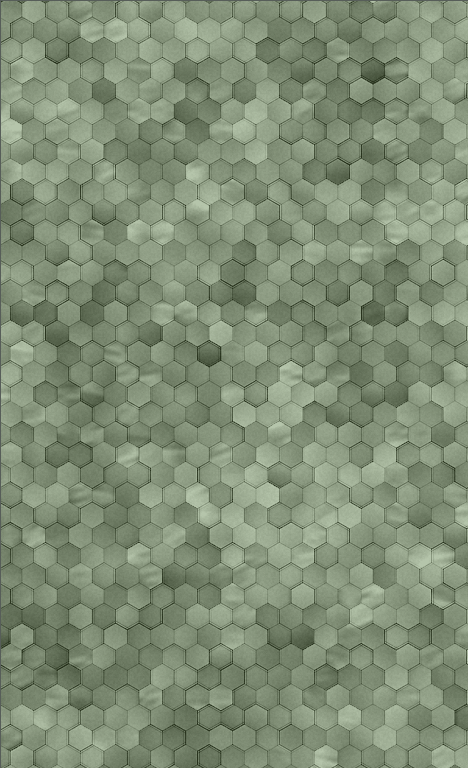
Give the GLSL for this pattern, as a Shadertoy shader.

```glsl
// Sage green hexagon mosaic with uneven tile heights, brushed sheen and fine grain.

const float COLUMNS = 20.0;           // tiles across
const float ROWS = 38.0;              // tile rows down
const float ROW_STEP = 0.8660254;     // row spacing in tile widths
const vec2 GRID_SHIFT = vec2(0.06, -0.5 * ROW_STEP);
const vec3 DARK_SAGE = vec3(0.32, 0.37, 0.28);
const vec3 PALE_SAGE = vec3(0.65, 0.71, 0.61);
const vec3 BORDER_COLOR = vec3(0.34, 0.37, 0.35);
const float BORDER_WIDTH = 0.045;     // lengths below are in tile widths
const float SEAM_WIDTH = 0.024;
const float WALL_OFFSET = 0.085;      // inner line beside a raised neighbour
const float BASE_TONE = 0.61;
const float CLUSTER_AMOUNT = 0.80;
const float TILE_AMOUNT = 0.44;
const float GRADIENT_AMOUNT = 0.55;
const float SHEEN_AMOUNT = 0.55;
const float GRAIN_AMOUNT = 0.20;

// Integer hash of a lattice point and a channel, in 0..1
float hash(vec2 cell, uint channel) {
    ivec2 c = ivec2(round(cell));
    uint n = uint(c.x) * 1597334677u ^ uint(c.y) * 3812015801u ^ channel * 2798796415u;
    n = (n ^ (n >> 16)) * 2246822519u;
    n = (n ^ (n >> 13)) * 3266489917u;
    n ^= n >> 16;
    return float(n >> 8) / 16777216.0;
}

float noise(vec2 p, uint channel) {
    vec2 i = floor(p), f = fract(p);
    f = f * f * (3.0 - 2.0 * f);
    float low = mix(hash(i, channel), hash(i + vec2(1, 0), channel), f.x);
    float high = mix(hash(i + vec2(0, 1), channel), hash(i + vec2(1, 1), channel), f.x);
    return mix(low, high, f.y);
}

// Centre of the nearest pointy-topped hexagon of width one
vec2 hexCenter(vec2 p) {
    vec2 period = vec2(1.0, 2.0 * ROW_STEP);
    vec2 a = round(p / period) * period;
    vec2 b = (floor(p / period) + 0.5) * period;
    return distance(p, a) < distance(p, b) ? a : b;
}

vec2 tileId(vec2 center) {
    return round(center * vec2(2.0, 1.0 / ROW_STEP));
}

// Antialiased line of half-width w centred on distance c
float line(float d, float c, float w, float aa) {
    return 1.0 - smoothstep(w - 0.5 * aa, w + 0.5 * aa, abs(d - c));
}

// Seams, raised side walls and contact shadows on all six sides
float edgeRelief(vec2 local, vec2 center, float aa) {
    float height = hash(tileId(center), 1u);
    float relief = 0.0;
    for (int i = 0; i < 6; i++) {
        float angle = float(i) * 1.0471976;
        vec2 dir = vec2(cos(angle), sin(angle));
        float d = 0.5 - dot(local, dir);
        float rise = hash(tileId(center + dir), 1u) - height;
        float above = max(rise, 0.0), below = max(-rise, 0.0);
        relief -= line(d, 0.0, SEAM_WIDTH, aa) * mix(0.22, 0.85, abs(rise));
        relief += line(d, 0.5 * WALL_OFFSET, 0.018, aa) * (0.25 * above + 0.22 * below);
        relief -= line(d, WALL_OFFSET, 0.016, aa) * 0.5 * above;
        relief -= exp(-16.0 * max(d, 0.0)) * 0.22 * above;
    }
    return relief;
}

// Tone of one tile face: clustered value, soft gradient and sheen on some tiles
float faceTone(vec2 local, vec2 center) {
    vec2 id = tileId(center);
    float cluster = 0.65 * noise(center * 0.26, 2u) + 0.35 * noise(center * 0.6, 3u) - 0.5;
    float tone = BASE_TONE + CLUSTER_AMOUNT * cluster + TILE_AMOUNT * (hash(id, 4u) - 0.5);

    vec2 slope = vec2(hash(id, 5u), hash(id, 6u)) - 0.5;
    tone += GRADIENT_AMOUNT * dot(local, slope);
    tone -= 0.28 * step(0.92, hash(id, 7u)) * smoothstep(0.5, -0.3, local.y);

    float glossy = smoothstep(0.74, 0.92, hash(id, 8u));
    float tilt = mix(-0.25, 0.55, hash(id, 9u));
    vec2 along = vec2(local.x, local.y - tilt * local.x);
    float streak = noise(along * vec2(1.6, 4.5) + id * 7.3, 10u);
    return tone + SHEEN_AMOUNT * glossy * (streak - 0.28);
}

void mainImage(out vec4 fragColor, in vec2 fragCoord) {
    vec2 size = vec2(COLUMNS, ROWS * ROW_STEP);
    vec2 canvas = fragCoord / iResolution.xy * size;
    float aa = COLUMNS / iResolution.x;

    vec2 p = canvas + GRID_SHIFT;
    vec2 center = hexCenter(p);
    vec2 local = p - center;

    float tone = faceTone(local, center) + edgeRelief(local, center, aa);
    float grain = 0.6 * noise(p * 15.0, 11u) + 0.4 * noise(p * 31.0, 12u) - 0.5;
    tone += GRAIN_AMOUNT * grain;
    vec3 color = mix(DARK_SAGE, PALE_SAGE, clamp(tone, -0.5, 1.18));

    // Thin dark border on the left and top
    float rim = min(canvas.x, size.y - canvas.y);
    color = mix(BORDER_COLOR, color, smoothstep(BORDER_WIDTH - 0.5 * aa, BORDER_WIDTH + 0.5 * aa, rim));
    fragColor = vec4(color, 1.0);
}
```
